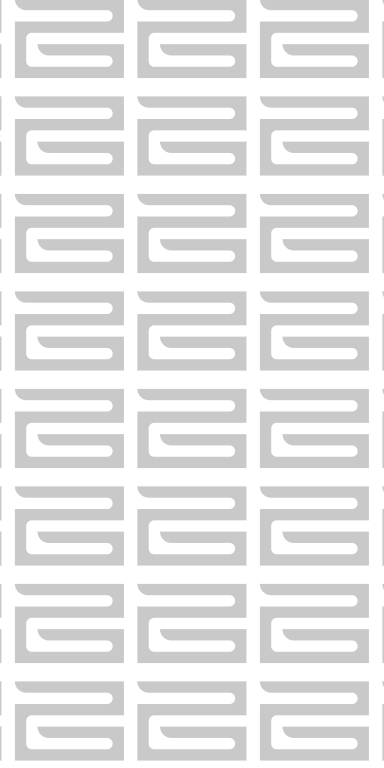
Give the GLSL for this pattern, as a Shadertoy shader.

```glsl
#define UNITS_ACROSS 33.95          // canvas width in stroke widths
#define PERIOD vec2(10.83, 8.62)    // spacing of the repeats
#define PLAQUE vec2(9.64, 7.0)      // size of one key block
#define ORIGIN vec2(1.317, -0.097)  // top left corner of the first block
#define SLOT_END 8.14               // centre of the rounded slot ends
#define INK vec3(0.788)
#define PAPER vec3(1.0)

float boxDistance(vec2 p, vec2 center, vec2 halfSize) {
    vec2 d = abs(p - center) - halfSize;
    return length(max(d, 0.0)) + min(max(d.x, d.y), 0.0);
}

// Round-ended slot, one unit wide
float slotDistance(vec2 p, vec2 a, vec2 b) {
    vec2 along = b - a;
    float t = clamp(dot(p - a, along) / dot(along, along), 0.0, 1.0);
    return length(p - a - along * t) - 0.5;
}

// Notch that rounds the lower left tip of a bar
float tipNotch(vec2 p, vec2 center) {
    float corner = boxDistance(p, center + vec2(-0.75, 0.5), vec2(0.75, 1.0));
    return max(corner, 1.0 - length(p - center));
}

// Block with a folded channel cut out; y points down
float keyDistance(vec2 p) {
    float block = boxDistance(p, 0.5 * PLAQUE, 0.5 * PLAQUE);

    // Upper slot, open on the left
    float cut = slotDistance(p, vec2(-1.0, 1.5), vec2(SLOT_END, 1.5));
    cut = min(cut, tipNotch(p, vec2(1.0, 0.0)));

    // Lower channel, open on the right and folded round the inner bar
    cut = min(cut, slotDistance(p, vec2(1.5, 3.5), vec2(PLAQUE.x + 1.0, 3.5)));
    cut = min(cut, slotDistance(p, vec2(1.5, 3.5), vec2(1.5, 5.5)));
    cut = min(cut, slotDistance(p, vec2(1.5, 5.5), vec2(SLOT_END, 5.5)));
    cut = min(cut, tipNotch(p, vec2(3.0, 4.0)));

    return max(block, -cut);
}

void mainImage(out vec4 fragColor, in vec2 fragCoord) {
    float pixel = UNITS_ACROSS / iResolution.x;
    vec2 p = vec2(fragCoord.x, iResolution.y - fragCoord.y) * pixel;

    // Repeat with the gap split evenly around each block
    vec2 margin = 0.5 * (PERIOD - PLAQUE);
    vec2 cell = mod(p - ORIGIN + margin, PERIOD) - margin;

    float coverage = clamp(0.5 - keyDistance(cell) / pixel, 0.0, 1.0);
    fragColor = vec4(mix(PAPER, INK, coverage), 1.0);
}
```
